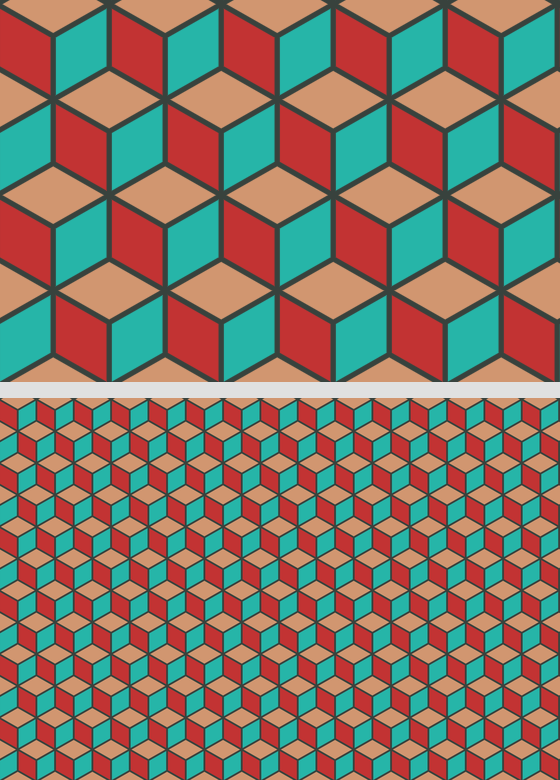
Top: one tile. Bottom: repeated 3 by 3.
Write a WebGL 2 fragment shader that draws this pattern.

```glsl
#version 300 es
precision highp float;

uniform vec2 u_resolution;
out vec4 fragColor;

const vec2 REPEATS = vec2(5.0, 2.0);        // whole cells across and down
const vec2 CELL = vec2(1.0, 1.7320508);     // cell holding two cubes
const vec2 PHASE = vec2(-0.025, 0.3115);    // centre of the first cube, in cells
const vec2 SLANT = vec2(0.5, 0.8660254);    // normal of the slanted hexagon sides
const float HALF_LINE = 0.0238;             // half line width, in cell widths

const vec3 TOP_TAN = vec3(0.82, 0.59, 0.44);
const vec3 LEFT_RED = vec3(0.76, 0.20, 0.20);
const vec3 RIGHT_TEAL = vec3(0.15, 0.71, 0.66);
const vec3 LINE_DARK = vec3(0.22, 0.26, 0.24);

// Offset from the nearest cube centre on a staggered grid
vec2 nearestCube(vec2 cells) {
    vec2 a = (fract(cells + 0.5) - 0.5) * CELL;
    vec2 b = (fract(cells) - 0.5) * CELL;
    return dot(a, a) < dot(b, b) ? a : b;
}

// Signed distance to the two upper spokes, positive on the top face
float topFace(vec2 p) {
    return p.y * SLANT.y - abs(p.x) * SLANT.x;
}

// Distance to the closest edge of the face that contains p
float edgeDistance(vec2 p) {
    vec2 q = abs(p);
    float outline = 0.5 - max(q.x, dot(q, SLANT));
    float top = topFace(p);
    float spokes = top > 0.0 ? top : min(q.x, -top);
    return min(outline, spokes);
}

vec3 faceColor(vec2 p) {
    if (topFace(p) > 0.0) return TOP_TAN;
    return p.x < 0.0 ? LEFT_RED : RIGHT_TEAL;
}

void main() {
    vec2 uv = gl_FragCoord.xy / u_resolution;
    vec2 cube = nearestCube(uv * REPEATS - PHASE);

    // Smooth the line edges over about one pixel
    float pixel = REPEATS.x / u_resolution.x;
    float fill = smoothstep(-0.75, 0.75, (edgeDistance(cube) - HALF_LINE) / pixel);

    fragColor = vec4(mix(LINE_DARK, faceColor(cube), fill), 1.0);
}
```
